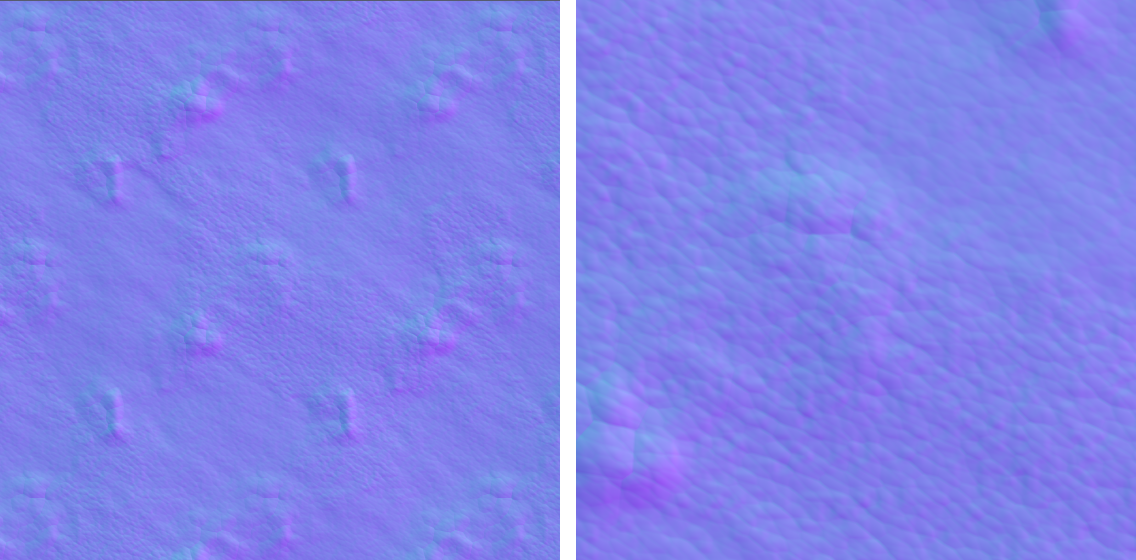
Left: the whole. Right: its middle third, enlarged.
Give the GLSL for this texture map, as a WebGL 1 fragment shader.

```glsl
precision highp float;
// Tangent-space normal map of rough plaster with soft lumps and crinkled grain.

uniform vec2 u_resolution;

const float REPEATS = 1.2;          // full tiles across and down
const float HALVES = 2.0;           // detail repeats per tile
const float STEP = 0.0018;          // slope sampling distance, in tiles
const float SWELL_SLOPE = 0.034;
const float SWELL_FADE = 0.85;      // slope kept by each finer octave
const float PATCH_HEIGHT = 0.0016;
const float LUMP_SLOPE = 0.13;
const float CLUMP_SLOPE = 0.085;
const float CRINKLE_SLOPE = 0.030;
const float GRAIN_SLOPE = 0.055;
const float CLUMP_CELLS = 15.0;     // cells per half tile
const float CRINKLE_CELLS = 44.0;
const float GRAIN_CELLS = 62.0;
const vec2 LUMP_START = vec2(0.95, 0.27);
const vec2 LUMP_STRIDE = vec2(0.83, 0.21);
const vec2 TILT_GAIN = vec2(0.53, 0.58);
const vec3 FLAT_COLOR = vec3(0.498, 0.506, 0.92);
const vec2 BLUE_TINT = vec2(0.6, 0.1);   // blue gained per red and green tilt
const vec3 RULE_COLOR = vec3(0.34, 0.36, 0.44);
const float RULE_WIDTH = 0.0018;

vec2 hash2(vec2 p) {
  vec2 q = vec2(dot(p, vec2(127.1, 311.7)), dot(p, vec2(269.5, 183.3)));
  return fract(sin(q) * 43758.5);
}

// Leans features down to the right while keeping the repeat intact.
vec2 skew(vec2 p) {
  return vec2(p.x - p.y, p.y);
}

// Smooth value noise that wraps after "period" cells.
float valueNoise(vec2 p, float period, float seed) {
  vec2 c = floor(p);
  vec2 f = p - c;
  f = f * f * f * (f * (f * 6.0 - 15.0) + 10.0);
  vec2 a = mod(c, period) + seed;
  vec2 b = mod(c + 1.0, period) + seed;
  return mix(mix(hash2(a).x, hash2(vec2(b.x, a.y)).x, f.x),
             mix(hash2(vec2(a.x, b.y)).x, hash2(b).x, f.x), f.y);
}

// Squared distance to the nearest scattered point, wrapping after "period".
float cellular(vec2 p, float period) {
  vec2 c = floor(p);
  float nearest = 2.0;
  for (int j = -1; j <= 1; j++) {
    for (int i = -1; i <= 1; i++) {
      vec2 cell = c + vec2(float(i), float(j));
      vec2 d = cell + hash2(mod(cell, period) + 7.0) - p;
      nearest = min(nearest, dot(d, d));
    }
  }
  return nearest;
}

// Octaves of undulation, alternately plain and skewed.
float swell(vec2 t) {
  float sum = 0.0;
  float freq = 3.0;
  float slope = SWELL_SLOPE;
  for (int i = 0; i < 5; i++) {
    bool leaning = mod(float(i), 2.0) > 0.5;
    vec2 p = (leaning ? skew(t) : t) * freq;
    // The broadest octave spans the tile, the rest repeat each half.
    float period = i == 0 ? freq : freq / HALVES;
    sum += slope * valueNoise(p, period, 11.0 + freq) / freq;
    freq *= 2.0;
    slope *= SWELL_FADE;
  }
  return sum;
}

// Lump group repeated on a half tile; x = height, y = coverage.
vec2 lumps(vec2 q) {
  vec2 warp = vec2(valueNoise(q * 11.0, 11.0, 41.0),
                   valueNoise(q * 11.0, 11.0, 83.0)) - 0.5;
  q += 0.09 * warp;
  vec2 total = vec2(0.0);
  for (int i = 0; i < 8; i++) {
    float k = float(i);
    vec2 jitter = 0.3 * (hash2(vec2(k, 5.0)) - 0.5) * step(1.5, k);
    vec2 d = q - LUMP_START - k * LUMP_STRIDE - jitter;
    vec2 group = floor(d + 0.5);
    d -= group;
    // Each copy of a lump is worn by a different amount.
    float wear = hash2(mod(group, HALVES) + vec2(13.0 * k, 29.0)).x;
    float radius = 0.065 + 0.07 * hash2(vec2(k, 17.0)).y;
    float dome = exp(-dot(d, d) / (radius * radius)) * mix(0.35, 1.0, wear);
    total += vec2(dome * radius / HALVES, dome);
  }
  return total;
}

float height(vec2 t) {
  vec2 q = t * HALVES;
  float outline = 0.6 * valueNoise(t * 4.0, 4.0, 3.0)
                + 0.25 * valueNoise(skew(t) * 10.0, 10.0, 57.0)
                + 0.15 * valueNoise(t * 28.0, 28.0, 71.0);
  float patchy = smoothstep(0.40, 0.62, outline);
  vec2 lump = lumps(q);
  float clump = cellular(q * CLUMP_CELLS, CLUMP_CELLS) / CLUMP_CELLS;
  float crinkle = cellular(skew(q) * CRINKLE_CELLS, CRINKLE_CELLS) / CRINKLE_CELLS;
  float grain = valueNoise(q * GRAIN_CELLS, GRAIN_CELLS, 19.0) / GRAIN_CELLS;
  float fine = GRAIN_SLOPE * grain - CRINKLE_SLOPE * crinkle;
  float h = swell(t) + PATCH_HEIGHT * patchy + LUMP_SLOPE * lump.x;
  h -= CLUMP_SLOPE * min(lump.y, 1.0) * clump / HALVES;
  return h + fine * mix(0.7, 1.3, patchy) / HALVES;
}

void main() {
  vec2 uv = gl_FragCoord.xy / u_resolution;
  vec2 t = vec2(uv.x, 1.0 - uv.y) * REPEATS;

  // Slope of the surface; t.y runs downward, so its sign flips.
  float h = height(t);
  vec2 tilt = vec2(h - height(t + vec2(STEP, 0.0)),
                   height(t + vec2(0.0, STEP)) - h) / STEP;
  tilt *= TILT_GAIN;
  vec3 color = FLAT_COLOR + vec3(tilt, dot(tilt, BLUE_TINT));

  // Thin dark rule along the top edge.
  float rule = clamp((uv.y - 1.0 + RULE_WIDTH) * u_resolution.y + 0.5, 0.0, 1.0);
  gl_FragColor = vec4(mix(color, RULE_COLOR, rule), 1.0);
}
```
